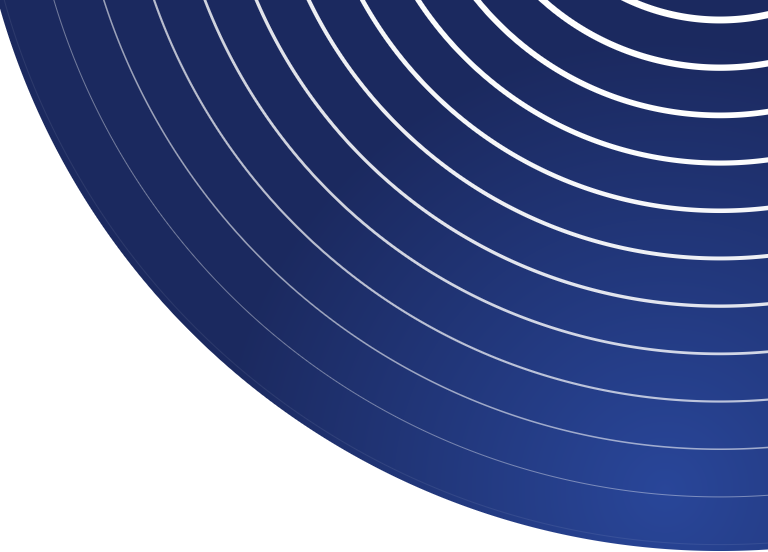
Reproduce this background procedurally as a Shadertoy shader.

```glsl
// Large navy disc on white with a soft blue glow and concentric rings that thin outward.

// Lengths are in canvas heights, origin at the lower left.
const vec2  CENTER       = vec2(1.3043, 1.3587);
const float DISC_RADIUS  = 1.3569;

const float RING_COUNT   = 12.0;
const float RING_FIRST   = 0.3949;
const float RING_STEP    = 0.0864;
const float WIDTH_INNER  = 0.0125;
const float WIDTH_OUTER  = 0.0007;
const float OUTER_FADE   = 0.8;
const float FADE_POWER   = 3.0;

const vec2  GLOW_CENTER  = vec2(1.205, 0.112);
const float GLOW_RADIUS  = 0.815;

const vec3  PAPER        = vec3(1.0);
const vec3  RING_COLOR   = vec3(1.0);
const vec3  NAVY         = vec3(0.106, 0.161, 0.372);
const vec3  GLOW_BLUE    = vec3(0.160, 0.274, 0.600);

// Pixel coverage of a shape from its signed distance.
float coverage(float dist, float pixel) {
    return clamp(0.5 - dist / pixel, 0.0, 1.0);
}

// Opacity of the nearest ring at a given distance from the center.
float ringOpacity(float radius, float pixel) {
    float index = clamp(round((radius - RING_FIRST) / RING_STEP), 0.0, RING_COUNT - 1.0);
    float outward = index / (RING_COUNT - 1.0);
    float width = mix(WIDTH_INNER, WIDTH_OUTER, outward);
    float offset = abs(radius - RING_FIRST - index * RING_STEP);

    // Lines thinner than a pixel keep one pixel of width and lose opacity.
    float drawnWidth = max(width, pixel);
    float line = coverage(offset - 0.5 * drawnWidth, pixel) * width / drawnWidth;
    return line * (1.0 - OUTER_FADE * pow(outward, FADE_POWER));
}

void mainImage(out vec4 fragColor, in vec2 fragCoord) {
    vec2 p = fragCoord / iResolution.y;
    float pixel = 1.0 / iResolution.y;
    float radius = length(p - CENTER);

    // Disc fill: radial glow fading into navy.
    float glow = clamp(1.0 - length(p - GLOW_CENTER) / GLOW_RADIUS, 0.0, 1.0);
    vec3 disc = mix(NAVY, GLOW_BLUE, glow);

    // Rings over the fill, then the disc over the paper.
    disc = mix(disc, RING_COLOR, ringOpacity(radius, pixel));
    vec3 color = mix(PAPER, disc, coverage(radius - DISC_RADIUS, pixel));

    fragColor = vec4(color, 1.0);
}
```
